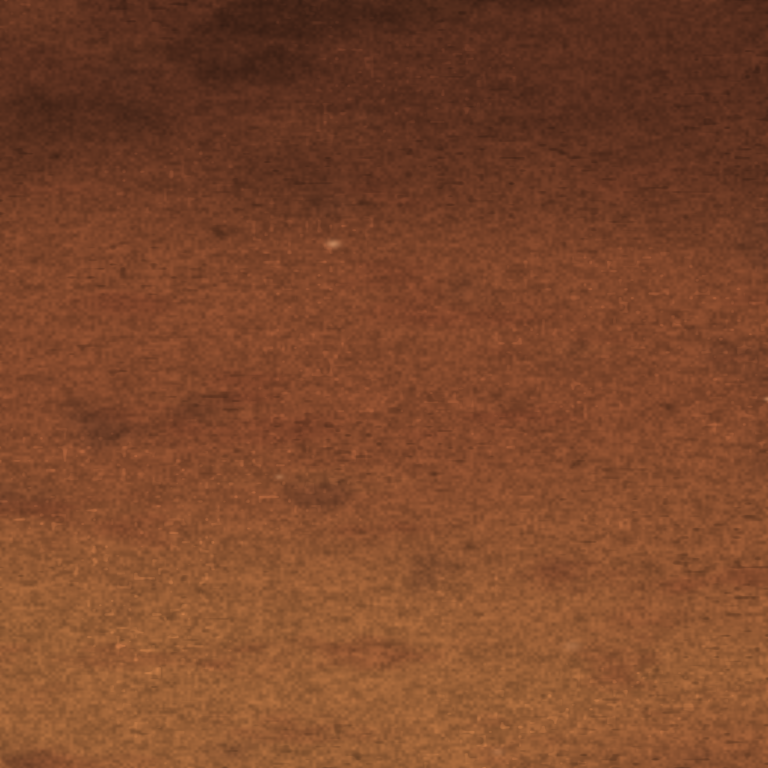
Write a Shadertoy shader that draws this texture.

```glsl
const vec3 UMBER = vec3(0.348, 0.183, 0.118);
const vec3 SIENNA = vec3(0.512, 0.282, 0.171);
const vec3 GOLD = vec3(0.605, 0.378, 0.215);
const vec3 SMUDGE = vec3(0.30, 0.175, 0.12);
const vec3 RUST = vec3(0.44, 0.22, 0.14);
const vec3 PALE = vec3(0.85, 0.60, 0.42);
const int SPECKS = 22;

// Integer hash of a lattice cell, 0 to 1
float hash(vec2 cell, uint seed) {
    uvec2 q = uvec2(ivec2(cell) + 4096);
    uint h = q.x * 1597334677u ^ q.y * 3812015801u ^ seed * 2654435769u;
    h = (h ^ (h >> 16)) * 2246822519u;
    h = (h ^ (h >> 13)) * 3266489917u;
    return float((h ^ (h >> 16)) >> 8) / 16777216.0;
}

float valueNoise(vec2 p, uint seed) {
    vec2 cell = floor(p), f = fract(p);
    f = f * f * (3.0 - 2.0 * f);
    float low = mix(hash(cell, seed), hash(cell + vec2(1, 0), seed), f.x);
    float high = mix(hash(cell + vec2(0, 1), seed), hash(cell + vec2(1, 1), seed), f.x);
    return mix(low, high, f.y);
}

// Layered noise, centred on zero
float fbm(vec2 p, uint seed) {
    float sum = 0.0, gain = 0.5;
    for (uint i = 0u; i < 5u; i++) {
        sum += gain * (valueNoise(p, seed + i) - 0.5);
        p = p * 2.03 + 7.3;
        gain *= 0.5;
    }
    return sum;
}

// Broad bands: gold below, sienna between, umber above
vec3 woodBands(vec2 uv) {
    float height = uv.y + 0.17 * fbm(uv * vec2(2.0, 5.0), 11u) + 0.05 * (uv.x - 0.5);
    vec3 color = mix(GOLD, SIENNA, smoothstep(0.08, 0.50, height));
    color = mix(color, UMBER, smoothstep(0.60, 0.92, height));
    float redCorner = smoothstep(0.45, 0.0, length((uv - vec2(1.0, 0.0)) * vec2(1.0, 3.0)));
    return mix(color, SIENNA, 0.6 * redCorner);
}

// Coverage of soft irregular patches
float patches(vec2 uv, vec2 scale, float threshold, uint seed) {
    return smoothstep(threshold, threshold + 0.26, fbm(uv * scale, seed));
}

// Brightness change from fibres and fine mottling
float woodGrain(vec2 uv) {
    float fibres = valueNoise(uv * vec2(9.0, 120.0), 31u) - 0.5;
    float strands = valueNoise(uv * vec2(45.0, 150.0), 37u) - 0.5;
    float mottle = valueNoise(uv * vec2(110.0, 150.0), 41u) - 0.5;
    float dust = valueNoise(uv * vec2(215.0, 235.0), 43u) - 0.5;
    return 0.05 * fibres + 0.09 * strands + 0.13 * mottle + 0.17 * dust;
}

// Sparse short marks that stand out of the even grain
float sparseMarks(vec2 uv, vec2 scale, float threshold, uint seed) {
    float cluster = smoothstep(-0.12, 0.18, fbm(uv * vec2(5.0, 9.0), seed + 20u));
    return cluster * smoothstep(threshold, 1.0, valueNoise(uv * scale, seed));
}

float speck(vec2 uv, vec2 center, vec2 radius) {
    vec2 d = (uv - center) / radius;
    return exp(-dot(d, d));
}

// Scattered faint pits with a few pale flecks
vec3 addSpecks(vec3 color, vec2 uv) {
    for (int i = 0; i < SPECKS; i++) {
        vec2 id = vec2(i, 0);
        vec2 center = vec2(hash(id, 51u), hash(id, 52u));
        float size = mix(0.003, 0.0075, hash(id, 53u));
        float amount = speck(uv, center, size * vec2(1.5, 0.9));
        bool isPale = i % 5 == 0;
        vec3 tint = isPale ? mix(color, PALE, 0.75) : color * 0.70;
        color = mix(color, tint, amount * mix(0.3, 1.0, hash(id, 54u)));
    }
    return color;
}

void mainImage(out vec4 fragColor, in vec2 fragCoord) {
    vec2 uv = fragCoord / iResolution.xy;
    vec3 color = woodBands(uv);

    // Stains, more frequent toward the dark upper edge
    float upper = smoothstep(0.65, 0.95, uv.y);
    color = mix(color, RUST, 0.42 * patches(uv, vec2(6.0, 20.0), 0.08, 61u) * (1.0 - upper));
    color = mix(color, SMUDGE, 0.45 * patches(uv, vec2(7.0, 11.0), 0.12, 71u));
    color *= 1.0 - 0.22 * upper * patches(uv, vec2(6.0, 13.0), 0.02, 91u);
    color = mix(color, SIENNA, 0.30 * upper * patches(uv, vec2(5.0, 12.0), 0.02, 101u));
    color = mix(color, GOLD, 0.25 * patches(uv, vec2(4.0, 24.0), 0.10, 81u)
                * smoothstep(0.8, 0.3, uv.y));

    // Surface detail
    color *= 1.0 + 1.12 * woodGrain(uv);
    color *= 1.0 - 0.20 * sparseMarks(uv, vec2(75.0, 180.0), 0.70, 111u);
    color *= 1.0 + 0.20 * sparseMarks(uv, vec2(130.0, 170.0), 0.72, 151u);
    color = addSpecks(color, uv);
    fragColor = vec4(clamp(color, 0.0, 1.0), 1.0);
}
```
